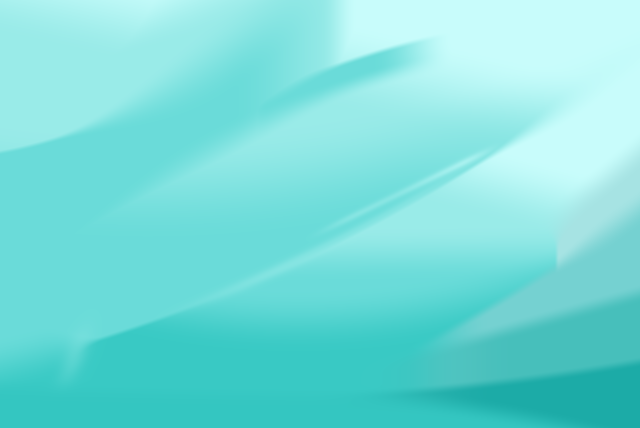
Write a Shadertoy shader that draws this background.

```glsl
const vec3 PALE = vec3(0.785, 0.99, 0.985);
const vec3 LIGHT = vec3(0.60, 0.92, 0.91);
const vec3 AQUA = vec3(0.415, 0.86, 0.85);
const vec3 TEAL = vec3(0.225, 0.79, 0.77);
const vec3 HAZE = vec3(0.65, 0.89, 0.89);
const vec3 GREY = vec3(0.46, 0.82, 0.82);
const vec3 SLATE = vec3(0.28, 0.75, 0.735);
const vec3 DARK = vec3(0.11, 0.67, 0.655);

// Height above a parabolic arc from a to b; bend lifts its middle
float height(vec2 p, vec2 a, vec2 b, float bend) {
    float t = (p.x - a.x) / (b.x - a.x);
    return p.y - mix(a.y, b.y, t) - 4.0 * bend * t * (1.0 - t);
}

// Soft coverage of the area under an arc
float below(vec2 p, vec2 a, vec2 b, float bend, float soft) {
    return 1.0 - smoothstep(-soft, soft, height(p, a, b, bend));
}

float glow(float d, float width) {
    return exp(-d * d / (width * width));
}

// Large sweeps above the crease
vec3 upperSweeps(vec2 p) {
    float veil = below(p, vec2(0.0, 0.815), vec2(0.30, 1.0), 0.0, mix(0.015, 0.09, min(p.x / 0.3, 1.0)));
    veil *= 1.0 - smoothstep(0.50, 0.56, p.x);
    float body = below(p, vec2(0.50, 0.86), vec2(0.92, 0.72), 0.0, 0.11);
    vec3 color = mix(PALE, LIGHT, max(veil, body));

    // Left mass and wing, both ending on the same underside
    float underside = height(p, vec2(0.20, 0.50), vec2(0.65, 0.84), 0.05);
    float undersideSoft = mix(0.07, 0.025, smoothstep(0.25, 0.55, p.x));
    float over = smoothstep(-undersideSoft, undersideSoft, underside);
    float mass = below(p, vec2(0.0, 0.645), vec2(0.33, 0.85), -0.03, mix(0.007, 0.10, smoothstep(0.08, 0.36, p.x)));
    mass *= 1.0 - smoothstep(0.36, 0.55, p.x);
    float wing = below(p, vec2(0.36, 0.745), vec2(0.69, 0.918), 0.015, mix(0.035, 0.008, smoothstep(0.42, 0.54, p.x)));
    wing *= smoothstep(0.34, 0.42, p.x) * (1.0 - smoothstep(0.58, 0.71, p.x));
    float lower = below(p, vec2(0.25, 0.56), vec2(0.85, 0.73), -0.04, 0.13);
    lower *= 1.0 - 0.7 * smoothstep(0.6, 0.92, p.x);
    return mix(color, AQUA, max(max(mass, wing) * over, lower));
}

// Stacked gradient under the crease
vec3 lowerFolds(vec2 p) {
    vec3 color = mix(PALE, LIGHT, below(p, vec2(0.70, 0.60), vec2(0.90, 0.52), 0.0, 0.09));
    color = mix(color, AQUA, below(p, vec2(0.33, 0.40), vec2(0.86, 0.41), 0.0, 0.065));
    return mix(color, TEAL, below(p, vec2(0.13, 0.32), vec2(0.80, 0.32), -0.07, 0.075));
}

void mainImage(out vec4 fragColor, in vec2 fragCoord) {
    vec2 p = fragCoord / iResolution.xy;

    // Diagonal crease joins the two halves
    float crease = height(p, vec2(0.117, 0.19), vec2(0.89, 0.756), -0.058);
    float creaseSoft = mix(0.07, 0.007, smoothstep(0.06, 0.16, p.x)) + 0.04 * smoothstep(0.74, 0.92, p.x);
    vec3 color = mix(upperSweeps(p), lowerFolds(p), 1.0 - smoothstep(-creaseSoft, creaseSoft, crease));

    // Fine highlights along the crease
    float reach = smoothstep(0.22, 0.46, p.x) * (1.0 - smoothstep(0.62, 0.80, p.x));
    color = mix(color, LIGHT, 0.55 * reach * glow(crease - 0.004, 0.014));
    float thread = height(p, vec2(0.48, 0.443), vec2(0.78, 0.66), 0.0);
    reach = smoothstep(0.47, 0.56, p.x) * (1.0 - smoothstep(0.72, 0.79, p.x));
    color = mix(color, mix(LIGHT, PALE, smoothstep(0.6, 0.75, p.x)), 0.6 * reach * glow(thread, 0.009));
    color = mix(color, LIGHT, 0.35 * glow(p.x - 0.115 - 0.25 * (p.y - 0.16), 0.018) * glow(p.y - 0.17, 0.06));

    // Greyed folds entering from the right
    float hazeSoft = mix(0.004, 0.05, smoothstep(0.42, 0.52, p.y));
    float haze = below(p, vec2(0.87, 0.49), vec2(1.0, 0.65), 0.0, 0.05);
    color = mix(color, HAZE, haze * smoothstep(-hazeSoft, hazeSoft, p.x - 0.87));
    float grey = below(p, vec2(0.66, 0.195), vec2(1.0, 0.515), -0.015, mix(0.015, 0.045, smoothstep(0.84, 0.96, p.x)));
    color = mix(color, GREY, grey * smoothstep(0.63, 0.77, p.x));
    float slate = below(p, vec2(0.65, 0.17), vec2(1.0, 0.315), 0.0, 0.022);
    color = mix(color, SLATE, slate * smoothstep(0.55, 0.80, p.x));

    // Bottom band and its dark right corner
    float floorBand = below(p, vec2(0.0, 0.09), vec2(1.0, 0.08), -0.01, 0.03);
    color = mix(color, vec3(0.205, 0.775, 0.755), floorBand);
    float corner = below(p, vec2(0.52, 0.075), vec2(1.0, 0.155), -0.012, 0.013);
    corner *= 1.0 - below(p, vec2(0.50, 0.075), vec2(0.95, -0.02), 0.02, 0.03);
    color = mix(color, DARK, corner * smoothstep(0.48, 0.78, p.x));

    fragColor = vec4(color, 1.0);
}
```
